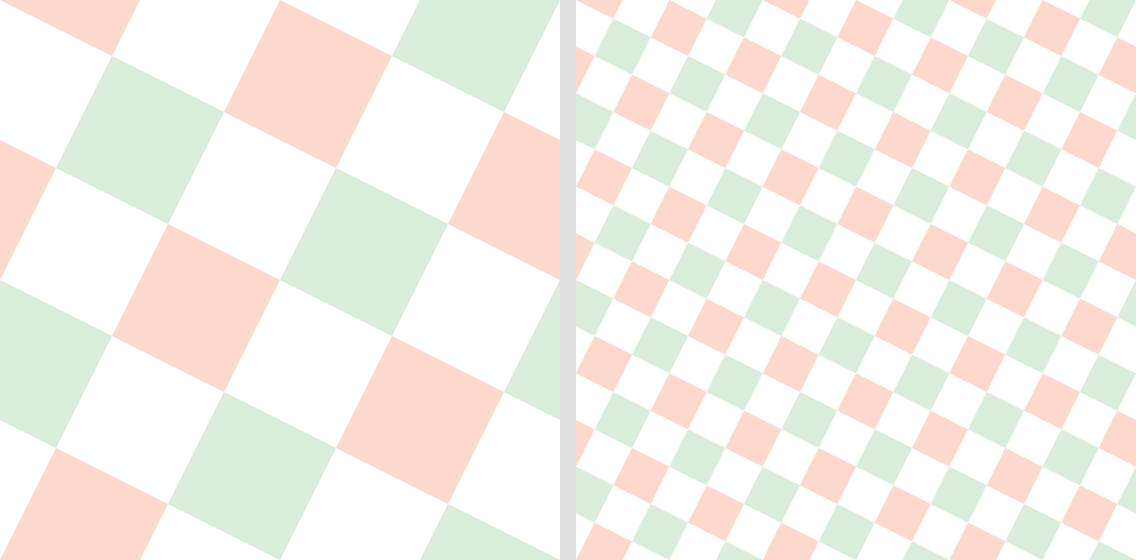
Left: one tile. Right: repeated 3 by 3.
A Shadertoy shader for this pattern:

```glsl
// Tilted checkerboard of pastel squares on white, peach and green in alternate rows.
// A whole-number rotation maps the canvas to cell coordinates, so it tiles
// seamlessly; the parity of each cell axis then picks the colour.

const vec3 WHITE = vec3(1.0);
const vec3 PEACH = vec3(0.992, 0.851, 0.804);
const vec3 GREEN = vec3(0.853, 0.929, 0.853);

// Cells crossed along and against the tilt per canvas; keep both even to tile.
const vec2 TILT = vec2(4.0, 2.0);

// Coverage of odd-numbered cells on each axis, with edges softened over edgeWidth.
vec2 oddCoverage(vec2 cell, float edgeWidth) {
    vec2 dist = abs(mod(cell + 0.5, 2.0) - 1.0) - 0.5;
    return clamp(dist / edgeWidth + 0.5, 0.0, 1.0);
}

void mainImage(out vec4 fragColor, in vec2 fragCoord) {
    vec2 uv = fragCoord / iResolution.xy;

    // Rotate and scale into cell units
    vec2 cell = vec2(TILT.x * uv.x - TILT.y * uv.y,
                     TILT.y * uv.x + TILT.x * uv.y);
    float pixel = length(TILT) / min(iResolution.x, iResolution.y);

    // Even-even cells are peach, odd-odd cells green, the rest white
    vec2 odd = oddCoverage(cell, pixel);
    float peach = (1.0 - odd.x) * (1.0 - odd.y);
    float green = odd.x * odd.y;
    vec3 color = PEACH * peach + GREEN * green + WHITE * (1.0 - peach - green);

    fragColor = vec4(color, 1.0);
}
```
